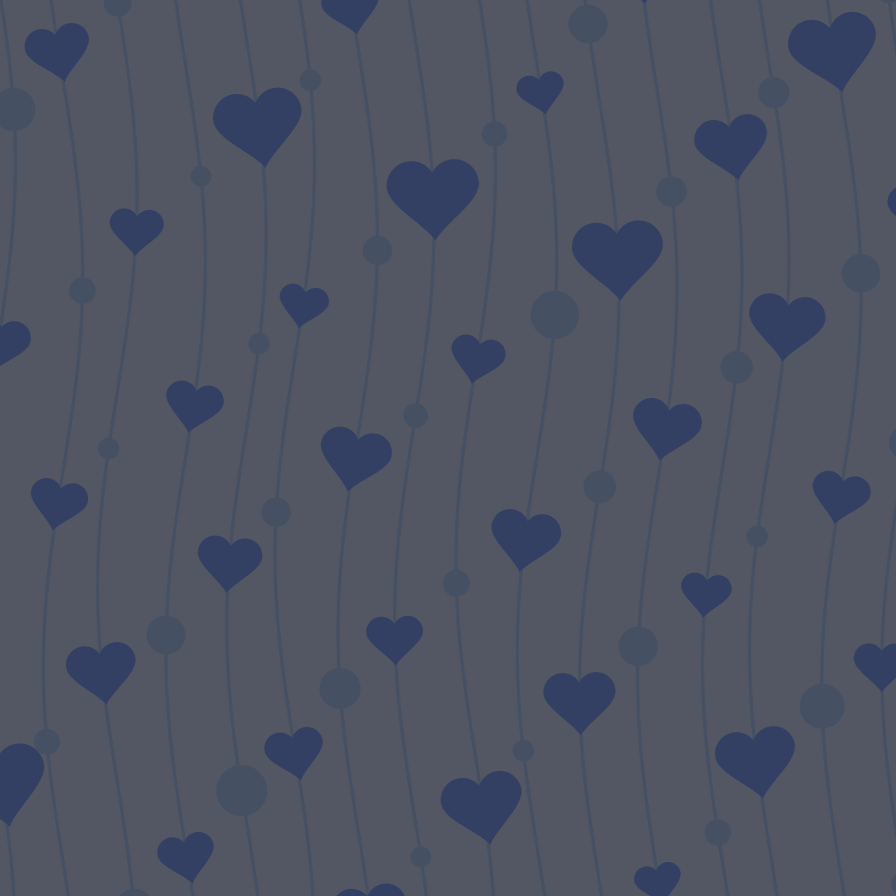
Write a WebGL 1 fragment shader that draws this pattern.

```glsl
precision highp float;
// Hanging garlands: gently swaying vertical strings carry hearts and round beads
// in turn. Each string is a cosine curve cut into slots holding one ornament;
// slots are staggered between strings, and hearts lean along their string.

uniform vec2 u_resolution;

const vec3 BACKGROUND = vec3(0.32, 0.34, 0.39);
const vec3 BEAD_COLOR = vec3(0.27, 0.315, 0.39);
const vec3 HEART_COLOR = vec3(0.20, 0.25, 0.39);

const float STRINGS = 15.0;          // strings per canvas height
const float STRING_JITTER = 0.009;   // sideways irregularity
const float STRING_HALF_WIDTH = 0.0018;
const float SWAY = 0.022;            // amplitude of the curve
const float SWAY_RATE = 7.2;         // radians per canvas height
const float SWAY_CREST = 0.75;       // mean height of the crest
const float CREST_JITTER = 0.16;
const float SLOTS = 4.0;             // ornaments per canvas height
const float SLOT_STAGGER = 0.764;    // slot offset between neighbours
const float SLOT_JITTER = 0.10;      // in slots
const vec2 HEART_SIZE = vec2(0.026, 0.051);   // half width, min and max
const vec2 BEAD_SIZE = vec2(0.0115, 0.029);   // radius, min and max
const float HEART_LEAN = 1.3;

float hash(vec2 p) {
  vec3 q = fract(p.xyx * vec3(0.1031, 0.1030, 0.0973));
  q += dot(q, q.yzx + 33.33);
  return fract((q.x + q.y) * q.z);
}

// Position (x) and slope (y) of a string at a given height.
vec2 stringAt(float id, float height) {
  float crest = SWAY_CREST + CREST_JITTER * (hash(vec2(id, 71.0)) - 0.5);
  float angle = SWAY_RATE * (height - crest);
  float base = id / STRINGS + STRING_JITTER * 2.0 * (hash(vec2(id, 37.0)) - 0.5);
  return vec2(base + SWAY * cos(angle), -SWAY * SWAY_RATE * sin(angle));
}

// Approximate distance to a heart of half width 1, tip at the origin.
float heartDistance(vec2 p) {
  const float SHOULDER = 1.22;
  p.x = abs(p.x);
  if (p.y > SHOULDER) return length(p - vec2(0.47, SHOULDER)) - 0.54;
  if (p.y < 0.0) return length(p);
  float t = p.y / SHOULDER;
  float halfWidth = 0.505 * (smoothstep(0.0, 1.0, t) + sin(1.5708 * t));
  return 0.75 * (p.x - halfWidth);
}

float coverage(float distance, float pixel) {
  return clamp(0.5 - distance / pixel, 0.0, 1.0);
}

void main() {
  float pixel = 1.0 / u_resolution.y;
  vec2 uv = gl_FragCoord.xy * pixel;
  float nearest = floor(uv.x * STRINGS + 0.5);
  float beads = 0.0;
  float hearts = 0.0;

  for (int k = -2; k <= 2; k++) {
    float id = nearest + float(k);

    // String
    vec2 strand = stringAt(id, uv.y);
    float lineDistance = abs(uv.x - strand.x) / sqrt(1.0 + strand.y * strand.y);
    beads = max(beads, coverage(lineDistance - STRING_HALF_WIDTH, pixel));

    // Ornament in the slot at this height
    float stagger = id * SLOT_STAGGER;
    float slot = floor(uv.y * SLOTS + stagger);
    vec2 cell = vec2(id + 11.0, slot + 23.0);
    float shift = SLOT_JITTER * (hash(cell) - 0.5);
    float height = (slot + 0.5 + shift - stagger) / SLOTS;
    vec2 anchor = stringAt(id, height);
    vec2 p = uv - vec2(anchor.x, height);
    float pick = hash(cell + 50.0);

    if (mod(slot, 2.0) < 0.5) {
      float size = mix(HEART_SIZE.x, HEART_SIZE.y, pow(pick, 1.5));
      float lean = HEART_LEAN * atan(anchor.y);
      float c = cos(lean);
      float s = sin(lean);
      vec2 q = vec2(c * p.x - s * p.y, s * p.x + c * p.y) / size;
      hearts = max(hearts, coverage(heartDistance(q + vec2(0.0, 0.9)) * size, pixel));
    } else {
      float radius = mix(BEAD_SIZE.x, BEAD_SIZE.y, pick * pick);
      beads = max(beads, coverage(length(p) - radius, pixel));
    }
  }

  vec3 color = mix(BACKGROUND, BEAD_COLOR, beads);
  color = mix(color, HEART_COLOR, hearts);
  gl_FragColor = vec4(color, 1.0);
}
```
